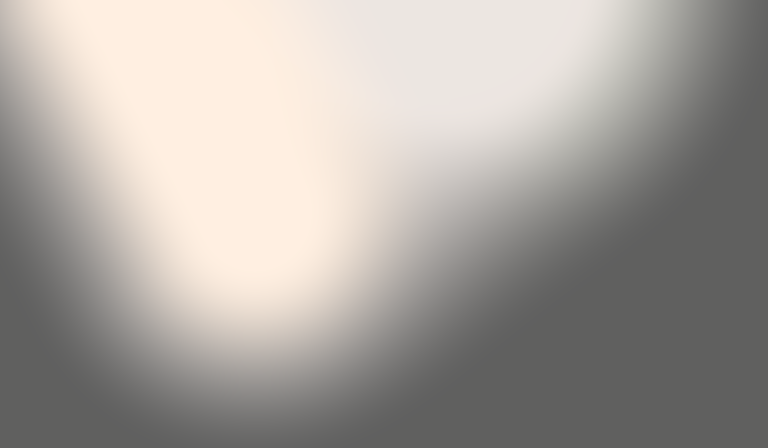
This background is drawn by a Shadertoy shader. Its source:

```glsl
// Lengths are in canvas heights
const vec3 DARK  = vec3(0.376, 0.376, 0.374);
const vec3 CREAM = vec3(1.000, 0.938, 0.882);
const vec3 PEARL = vec3(0.927, 0.900, 0.882);
const vec3 SAGE  = vec3(0.885, 0.880, 0.845);

const vec2  CREAM_LOW    = vec2(0.569, 0.520);
const vec2  CREAM_HIGH   = vec2(0.290, 1.045);
const float CREAM_RADIUS = 0.346;
const vec2  PEARL_CENTER = vec2(0.982, 1.089);
const float PEARL_RADIUS = 0.558;

const float MERGE   = 0.335;   // softness of the join between the glows
const float FADE_IN = 0.235;   // blur reach inside the outline
const float FADE_OUT = 0.225;  // blur reach outside the outline

float capsuleDistance(vec2 p, vec2 a, vec2 b, float radius) {
    vec2 ap = p - a, ab = b - a;
    float along = clamp(dot(ap, ab) / dot(ab, ab), 0.0, 1.0);
    return length(ap - ab * along) - radius;
}

float smoothUnion(float a, float b, float k) {
    float overlap = max(k - abs(a - b), 0.0);
    return min(a, b) - overlap * overlap / (4.0 * k);
}

void mainImage(out vec4 fragColor, in vec2 fragCoord) {
    vec2 p = fragCoord / iResolution.y;

    // Slanted cream glow joined to a round pearl glow
    float creamDist = capsuleDistance(p, CREAM_LOW, CREAM_HIGH, CREAM_RADIUS);
    float pearlDist = length(p - PEARL_CENTER) - PEARL_RADIUS;
    float outline = smoothUnion(creamDist, pearlDist, MERGE);
    float glow = 1.0 - smoothstep(-FADE_IN, FADE_OUT, outline);

    // Sage tint along the right rim of the pearl glow
    float rim = smoothstep(-0.25, -0.04, pearlDist) * smoothstep(1.0, 1.35, p.x);
    vec3 pearl = mix(PEARL, SAGE, rim);

    // Cream turns to pearl across the slanted edge
    vec3 light = mix(CREAM, pearl, smoothstep(-0.18, 0.11, creamDist));

    fragColor = vec4(mix(DARK, light, glow), 1.0);
}
```
